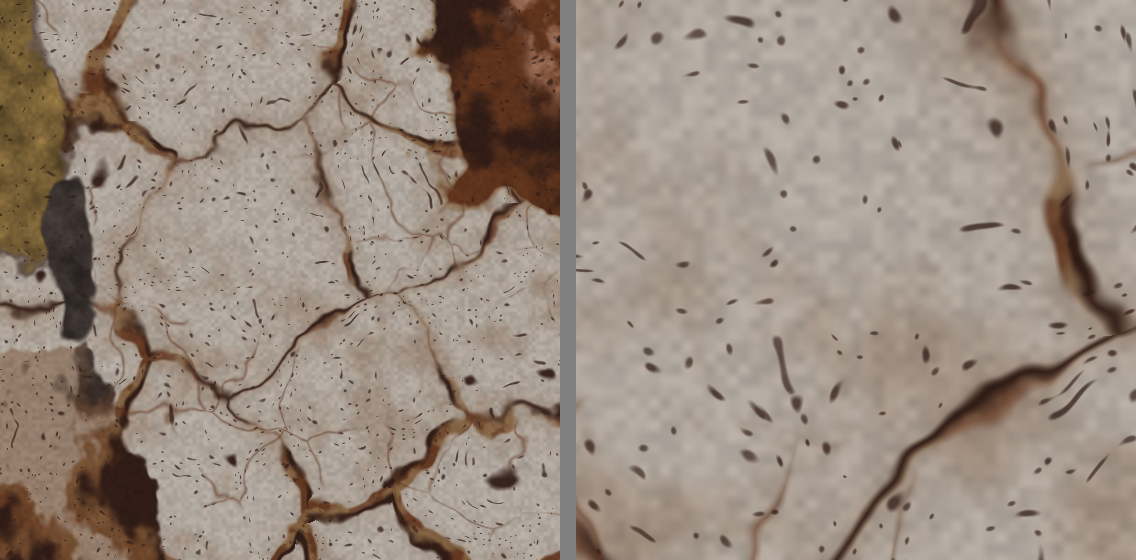
Left: the whole. Right: its middle third, enlarged.
Give the GLSL for this texture, as a Shadertoy shader.

```glsl
// Rock thin section: pale speckled grains split by rust-lined cracks,
// with a rust mass, an olive crystal and a sooty altered corner.
// Warped Voronoi borders give the cracks; noise-ragged fields give the masses.

#define GRAIN_CELLS vec2(3.7, 2.8)
#define WARP 0.15
#define CRACK_WIDTH 0.015
#define RAGGED 0.20
#define SOFT 0.005
#define PALE vec3(0.69, 0.66, 0.625)
#define TAN vec3(0.58, 0.49, 0.42)
#define OCHRE vec3(0.50, 0.37, 0.24)
#define OLIVE vec3(0.45, 0.36, 0.20)
#define RUST vec3(0.37, 0.20, 0.11)
#define UMBER vec3(0.19, 0.11, 0.085)
#define SOOT vec3(0.25, 0.215, 0.20)

float hash(vec2 p) {
    return fract(sin(dot(p, vec2(127.1, 311.7))) * 43758.5453);
}

vec2 hash2(vec2 p) {
    return vec2(hash(p), hash(p + 41.3));
}

float noise(vec2 p) {
    vec2 i = floor(p), f = fract(p);
    f = f * f * (3.0 - 2.0 * f);
    float low = mix(hash(i), hash(i + vec2(1, 0)), f.x);
    float high = mix(hash(i + vec2(0, 1)), hash(i + vec2(1, 1)), f.x);
    return mix(low, high, f.y);
}

float fbm(vec2 p) {
    float sum = 0.0, amp = 0.53;
    for (int i = 0; i < 4; i++) {
        sum += amp * noise(p);
        p = mat2(1.6, 1.2, -1.2, 1.6) * p + 7.3;
        amp *= 0.5;
    }
    return sum;
}

// Distance to the nearest cell border, signed by which cell we are in
float border(vec2 p, vec2 cells) {
    p *= cells;
    vec2 home = floor(p), near1 = vec2(9), near2 = vec2(9), id1, id2;
    for (int y = -2; y <= 2; y++)
    for (int x = -2; x <= 2; x++) {
        vec2 id = home + vec2(x, y);
        vec2 r = (id + 0.1 + 0.8 * hash2(id) - p) / cells;
        if (dot(r, r) < dot(near1, near1)) {
            near2 = near1; id2 = id1;
            near1 = r; id1 = id;
        } else if (dot(r, r) < dot(near2, near2)) {
            near2 = r; id2 = id;
        }
    }
    float d = dot(0.5 * (near1 + near2), normalize(near2 - near1));
    return hash(id1) > hash(id2) ? d : -d;
}

// One stretched dot in a random share of the grid cells
float specks(vec2 p, float cells, float share, float radius) {
    vec2 id = floor(p * cells);
    vec2 r = (fract(p * cells) - 0.3 - 0.4 * hash2(id)) / cells;
    r *= 0.8 + 0.6 * hash2(id + 5.7);
    float size = radius * (0.5 + 0.5 * hash(id + 9.1));
    return step(hash(id + 3.9), share) * (1.0 - smoothstep(0.4 * size, 1.3 * size, length(r)));
}

float inside(float field) {
    return smoothstep(-SOFT, SOFT, field);
}

void mainImage(out vec4 fragColor, in vec2 fragCoord) {
    vec2 uv = fragCoord / iResolution.xy;
    vec2 warped = uv + WARP * (vec2(fbm(uv * 7.0), fbm(uv * 7.0 + 17.0)) - 0.5);
    float blotch = fbm(uv * 9.0 + 3.0);
    float detail = fbm(uv * 28.0 + 11.0);
    float ragged = RAGGED * (fbm(uv * 11.0 + 29.0) - 0.5);

    // Pale grains with faint warm stains
    vec3 col = mix(PALE, TAN, 0.6 * smoothstep(0.48, 0.75, 0.6 * blotch + 0.4 * detail));

    // Main cracks: warm halo, stained filling and a dark rim on one side
    float d = border(warped, GRAIN_CELLS);
    float opening = smoothstep(0.38, 0.66, fbm(uv * 5.0 + 40.0));
    float width = CRACK_WIDTH * mix(0.1, 1.0, opening);
    col = mix(col, TAN, 0.75 * exp(-abs(d) / 0.018));
    vec3 filling = mix(OCHRE, RUST, smoothstep(0.42, 0.62, detail));
    col = mix(col, filling, (0.5 + 0.45 * opening) * inside(width - abs(d)));
    float rim = inside(0.003 + 0.004 * opening - abs(d - 0.8 * width));
    col = mix(col, UMBER, rim * smoothstep(0.3, 0.58, fbm(uv * 13.0 + 60.0)));

    // Broken hairline fractures inside the grains
    float hair = inside(0.001 - abs(border(warped + 3.0, 2.2 * GRAIN_CELLS)));
    col = mix(col, RUST, 0.8 * hair * smoothstep(0.50, 0.64, fbm(uv * 6.0 + 80.0)));

    // Olive crystal at the left
    float olive = 0.11 * (1.0 - length((uv - vec2(0.01, 0.75)) / vec2(0.11, 0.23))) + 0.4 * ragged;
    col = mix(col, UMBER, 0.6 * inside(olive + 0.007));
    col = mix(col, OLIVE * (0.55 + 0.9 * detail), inside(olive));

    // Altered lower left corner: soot, umber and ochre around pale islands
    float corner = min(0.16 + 0.35 * (0.4 - uv.y) - uv.x, 0.4 - uv.y) + 0.6 * ragged;
    float layer = fbm(uv * vec2(12.0, 9.0) + 51.0);
    vec3 altered = mix(UMBER, mix(RUST, OCHRE, detail), smoothstep(0.38, 0.52, layer));
    altered = mix(altered, SOOT * (0.6 + detail), smoothstep(0.2, 0.32, uv.y) * 0.7);
    altered = mix(altered, TAN, smoothstep(0.54, 0.62, layer));
    col = mix(col, altered, inside(corner));

    // Sooty vertical seam
    float seam = 0.033 - length(uv - vec2(0.13, clamp(uv.y, 0.41, 0.65))) + 0.35 * ragged;
    col = mix(col, SOOT * (0.4 + 0.9 * detail), inside(seam));

    // Rust mass at the upper right, redder and lighter in its far corner
    float rust = min(uv.x - 0.755 - 0.13 * (1.0 - uv.y), uv.y - 0.64) + 0.7 * ragged;
    vec3 mass = mix(UMBER, RUST, smoothstep(0.36, 0.62, 0.6 * blotch + 0.4 * detail));
    float blush = smoothstep(-0.02, 0.05, min(uv.x - 0.91, uv.y - 0.82) + 0.5 * ragged);
    mass = mix(mass, mix(RUST, vec3(0.60, 0.42, 0.33), smoothstep(0.3, 0.6, detail)), blush);
    col = mix(col, OCHRE, 0.6 * inside(rust + 0.008));
    col = mix(col, mass, inside(rust));

    // Dark inclusions from dust to a few large spots, then fine grain
    float dust = 0.65 * specks(warped, 70.0, 0.22, 0.0035);
    dust = max(dust, 0.75 * specks(warped + 2.0, 38.0, 0.15, 0.0055));
    dust = max(dust, 0.95 * specks(warped + 5.0, 9.0, 0.06, 0.017));
    col = mix(col, UMBER, dust);
    col *= 0.93 + 0.14 * noise(uv * 150.0);
    fragColor = vec4(col, 1.0);
}
```
